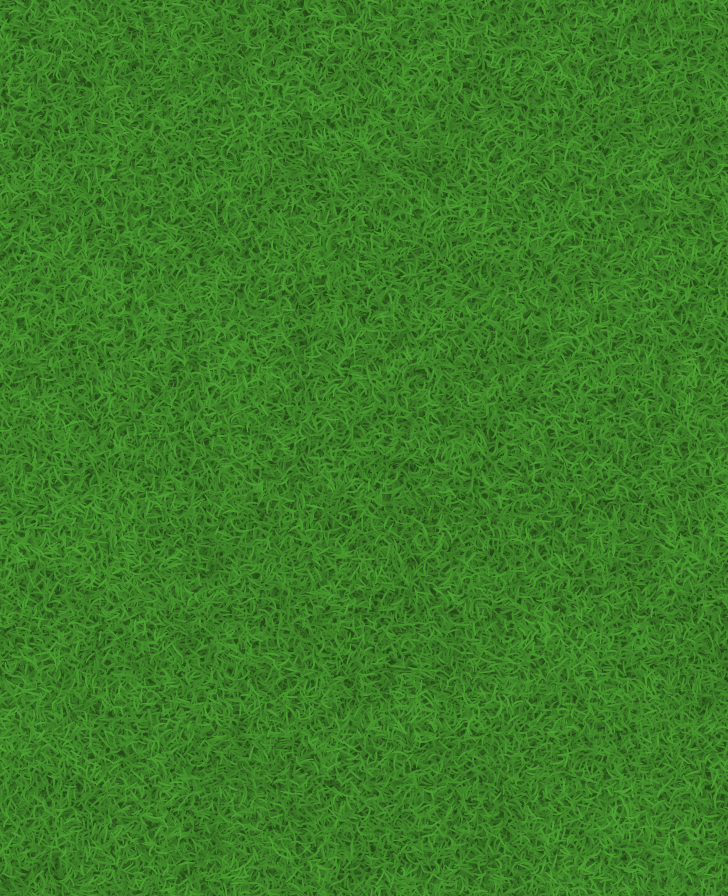
Reproduce this texture procedurally as a WebGL 2 fragment shader.

```glsl
#version 300 es
precision highp float;
precision highp int;

uniform vec2 u_resolution;
out vec4 fragColor;

// Lengths are fractions of the canvas height unless noted.
const int LAYERS = 9;
const float CELL = 0.0102;
const float PATCH_SIZE = 0.024;
const float DRIFT_SIZE = 0.22;

// Blade shape, in cells.
const float MIN_REACH = 0.52;
const float MAX_REACH = 0.90;
const float HALF_WIDTH = 0.108;
const float MAX_BEND = 0.26;

// Tones run from 0 (shade) to 1 (light).
const float SOIL_TONE = -0.10;
const float LOW_TONE = 0.0;
const float HIGH_TONE = 0.96;
const float TONE_SPREAD = 0.46;
const float TIP_LIGHT = 0.12;
const float PATCH_DEPTH = 0.22;
const float DRIFT_DEPTH = 0.08;
const vec3 SHADE = vec3(0.160, 0.330, 0.100);
const vec3 LIGHT = vec3(0.280, 0.590, 0.180);

const float TAU = 6.2831853;

// Integer hash: three random values in 0..1 for a cell and seed.
vec3 hash3(ivec2 cell, int seed) {
    uvec3 v = uvec3(ivec3(cell, seed) + 4096);
    v = v * 1664525u + 1013904223u;
    v.x += v.y * v.z;
    v.y += v.z * v.x;
    v.z += v.x * v.y;
    v ^= v >> 16u;
    v.x += v.y * v.z;
    v.y += v.z * v.x;
    v.z += v.x * v.y;
    return vec3(v >> 8u) / 16777216.0;
}

float valueNoise(vec2 p, int seed) {
    ivec2 i = ivec2(floor(p));
    vec2 f = fract(p);
    f = f * f * (3.0 - 2.0 * f);
    float low = mix(hash3(i, seed).x, hash3(i + ivec2(1, 0), seed).x, f.x);
    float high = mix(hash3(i + ivec2(0, 1), seed).x, hash3(i + ivec2(1, 1), seed).x, f.x);
    return mix(low, high, f.y);
}

mat2 rotation(float angle) {
    float c = cos(angle), s = sin(angle);
    return mat2(c, s, -s, c);
}

// Coverage of a bent, tapered blade lying along x; the tip is at +reach.
float bladeCoverage(vec2 p, float reach, float bend, float pixel) {
    float along = p.x / reach;
    float slope = 2.0 * bend * along / reach;
    float across = abs(p.y - bend * (along * along - 0.5)) / sqrt(1.0 + slope * slope);
    float width = HALF_WIDTH * mix(1.0, 0.5, smoothstep(0.0, 1.0, along));
    float side = clamp((width - across) / pixel + 0.5, 0.0, 1.0);
    float ends = clamp((reach - abs(p.x)) / pixel + 0.5, 0.0, 1.0);
    return side * ends;
}

// Paint one layer of scattered blades over the tone below it.
float paintLayer(float tone, vec2 p, int layer, float pixel) {
    float height = float(layer) / float(LAYERS - 1);
    vec2 q = rotation(float(layer) * 0.71) * (p / CELL) + float(layer) * vec2(17.3, 9.7);
    ivec2 home = ivec2(floor(q));
    for (int y = -1; y <= 1; y++) {
        for (int x = -1; x <= 1; x++) {
            ivec2 cell = home + ivec2(x, y);
            vec3 place = hash3(cell, layer);
            vec3 form = hash3(cell, layer + 64);
            vec2 local = rotation(place.z * TAU) * (q - vec2(cell) - place.xy);
            float reach = mix(MIN_REACH, MAX_REACH, form.x);
            float bend = MAX_BEND * (2.0 * form.y - 1.0);
            float cover = bladeCoverage(local, reach, bend, pixel);
            float bladeTone = mix(LOW_TONE, HIGH_TONE, height)
                + TONE_SPREAD * (form.z - 0.5)
                + TIP_LIGHT * clamp(local.x / reach, -1.0, 1.0);
            tone = mix(tone, bladeTone, cover);
        }
    }
    return tone;
}

void main() {
    vec2 p = gl_FragCoord.xy / u_resolution.y;
    float pixel = 1.0 / (u_resolution.y * CELL);

    // Blades from the soil upwards
    float tone = SOIL_TONE;
    for (int layer = 0; layer < LAYERS; layer++) {
        tone = paintLayer(tone, p, layer, pixel);
    }

    // Soft tufts and a faint wide drift of light
    tone += PATCH_DEPTH * (valueNoise(p / PATCH_SIZE, 201) - 0.5);
    tone += DRIFT_DEPTH * (valueNoise(p / DRIFT_SIZE, 202) - 0.5);

    fragColor = vec4(mix(SHADE, LIGHT, clamp(tone, -0.2, 1.2)), 1.0);
}
```
